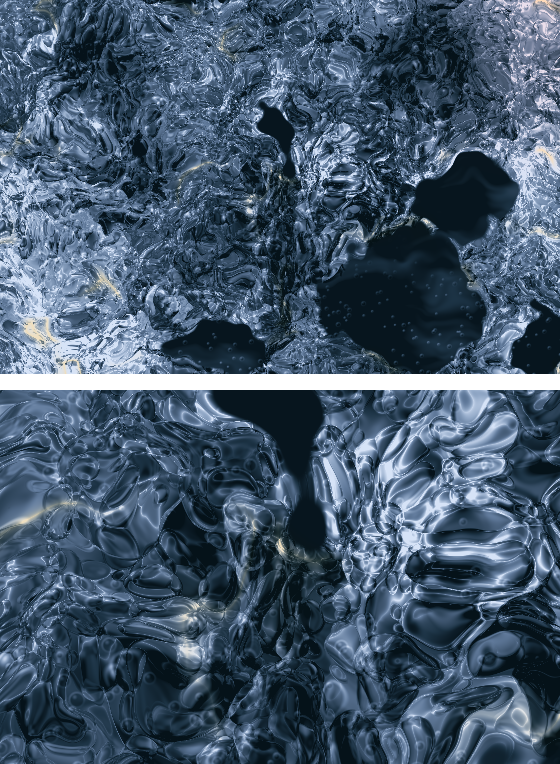
Top, the full canvas; bottom, a detail of the centre.
A WebGL 2 fragment shader for this texture:

```glsl
#version 300 es
precision highp float;

uniform vec2 u_resolution;
out vec4 fragColor;

const vec3 ICE_RAMP[6] = vec3[6](
    vec3(0.02, 0.07, 0.10), vec3(0.11, 0.20, 0.27), vec3(0.24, 0.33, 0.43),
    vec3(0.38, 0.48, 0.61), vec3(0.57, 0.66, 0.78), vec3(0.84, 0.89, 0.97));

vec3 hash3(vec2 p) {
    vec3 q = fract(p.xyx * vec3(0.1031, 0.1030, 0.0973));
    q += dot(q, q.yxz + 33.33);
    return fract((q.xxy + q.yzz) * q.zyx);
}

float noise(vec2 p) {
    vec2 c = floor(p), f = fract(p);
    f = f * f * f * (f * (f * 6.0 - 15.0) + 10.0);
    return mix(mix(hash3(c).x, hash3(c + vec2(1, 0)).x, f.x),
               mix(hash3(c + vec2(0, 1)).x, hash3(c + vec2(1, 1)).x, f.x), f.y);
}

float fbm(vec2 p, int octaves) {
    float sum = 0.0, weight = 0.5, total = 0.0;
    for (int i = 0; i < octaves; i++) {
        sum += weight * noise(p);
        total += weight;
        weight *= 0.5;
        p = mat2(1.6, 1.2, -1.2, 1.6) * p + 17.3;
    }
    return sum / total;
}

// Thin line along the middle level of a noise value
float strand(float value, float sharpness) {
    return pow(1.0 - abs(2.0 * value - 1.0), sharpness);
}

// Overlapping flat-topped lenses of random size
float domes(vec2 p, float scale, float seed) {
    vec2 g = p * scale, cell = floor(g);
    float top = 0.0;
    for (int j = -1; j <= 1; j++)
    for (int i = -1; i <= 1; i++) {
        vec2 c = cell + vec2(i, j);
        vec3 r = hash3(c + seed);
        float radius = mix(0.25, 0.85, r.z * r.z);
        vec2 d = (g - c - r.xy) / radius;
        float d2 = dot(d, d);
        top = max(top, radius * (1.0 - d2 * d2));
    }
    return top / scale;
}

float iceHeight(vec2 p) {
    return 0.20 * fbm(p * 5.0, 4) + 0.24 * domes(p, 8.0, 3.0)
         + 0.26 * domes(p, 19.0, 41.0) + 0.20 * domes(p, 42.0, 87.0);
}

// Small bubbles: a pale ring, a dark core and a glint
float bubbles(vec2 p, float scale, float density, float seed) {
    vec2 g = p * scale, cell = floor(g);
    float soft = 0.06 + scale / u_resolution.y, light = 0.0;
    for (int j = -1; j <= 1; j++)
    for (int i = -1; i <= 1; i++) {
        vec2 c = cell + vec2(i, j);
        vec3 r = hash3(c + seed);
        float radius = mix(0.12, 0.42, fract(r.z * 57.0));
        vec2 d = g - c - r.xy;
        float ring = 1.0 - smoothstep(0.0, soft, abs(length(d) - radius));
        float core = 1.0 - smoothstep(radius - soft, radius, length(d));
        float glint = 1.0 - smoothstep(0.0, soft + 0.08, length(d - radius * vec2(-0.3, 0.4)));
        float facing = 0.6 + 0.4 * dot(d, vec2(-0.5, 0.8)) / radius;
        light += step(r.z, density) * (ring * facing - 0.4 * core + 1.3 * glint);
    }
    return light;
}

float ellipse(vec2 p, vec2 centre, vec2 radii) {
    return (length((p - centre) / radii) - 1.0) * min(radii.x, radii.y);
}

float cavityDistance(vec2 p) {
    float d = min(ellipse(p, vec2(1.22, 0.45), vec2(0.17, 0.10)),
                  ellipse(p, vec2(1.07, 0.20), vec2(0.20, 0.17)));
    d = min(d, ellipse(p, vec2(0.60, 0.04), vec2(0.12, 0.07)));
    d = min(d, ellipse(p, vec2(1.43, 0.08), vec2(0.07, 0.08)));
    return min(d, ellipse(p, vec2(0.75, 0.62), vec2(0.04, 0.09)));
}

vec3 iceColour(float tone) {
    float t = clamp(tone, 0.0, 4.999);
    int i = int(t);
    return mix(ICE_RAMP[i], ICE_RAMP[i + 1], t - float(i));
}

void main() {
    vec2 p = gl_FragCoord.xy / u_resolution.y;
    vec2 bend = vec2(fbm(p * 7.0, 3), fbm(p * 7.0 + 31.0, 3)) - 0.5;
    vec2 w = p + 0.13 * bend;

    // Surface slope
    vec2 e = vec2(0.0025, 0.0);
    float h = iceHeight(w);
    vec2 slope = (vec2(iceHeight(w + e.xy), iceHeight(w + e.yx)) - h) / e.x;

    // Light bent through the ice
    vec2 ray = w * 7.0 + slope * 1.1;
    float patches = fbm(p * 3.5 + 5.0, 3);
    float tone = 1.75 + 6.5 * (fbm(ray, 3) - 0.5) + 3.5 * (patches - 0.5);
    tone += 0.65 * dot(-slope, vec2(-0.5, 0.85));
    tone += 2.3 * strand(noise(ray * 1.4 + 50.0), 9.0) * smoothstep(0.25, 0.65, patches);
    float fold = strand(fbm(w * vec2(5.5, 4.5) + 12.0, 3), 22.0);
    tone += 1.9 * fold * smoothstep(0.3, 0.7, noise(p * 9.0));
    tone += 1.2 * bubbles(w, 30.0, 0.35, 11.0) + 0.8 * bubbles(p, 62.0, 0.2, 71.0);

    // Broad light and shade
    tone += 0.9 * smoothstep(0.55, 0.0, p.x) + 0.8 * smoothstep(0.5, 0.05, length(p));
    tone -= 0.7 * exp(-9.0 * dot(p - vec2(0.72, 0.72), p - vec2(0.72, 0.72)));

    // Dark cavities with glassy rims
    float d = cavityDistance(p + 0.16 * bend) + 0.03 * (noise(p * 26.0) - 0.5);
    float rim = exp(-abs(d - 0.012) * 75.0);
    tone += 1.5 * rim * smoothstep(0.2, 0.7, noise(w * 15.0 + slope));
    float depth = 0.1 + 3.5 * max(fbm(w * vec2(5.0, 17.0), 3) - 0.5, 0.0);
    depth += 0.9 * bubbles(p, 75.0, 0.16, 23.0) * smoothstep(0.4, 0.1, p.y);
    tone = mix(depth, tone, smoothstep(-0.004, 0.004, d));

    // Faint mauve and amber tints
    vec3 colour = iceColour(tone);
    float mauve = smoothstep(0.9, 1.5, p.x) * smoothstep(0.4, 0.9, p.y);
    colour *= mix(vec3(1.0), vec3(1.10, 0.98, 0.95), mauve);
    float amber = smoothstep(0.66, 0.85, noise(w * 8.0 + 90.0)) * max(fold, rim);
    colour *= mix(vec3(1.0), vec3(1.12, 0.98, 0.76), amber);
    fragColor = vec4(colour, 1.0);
}
```
